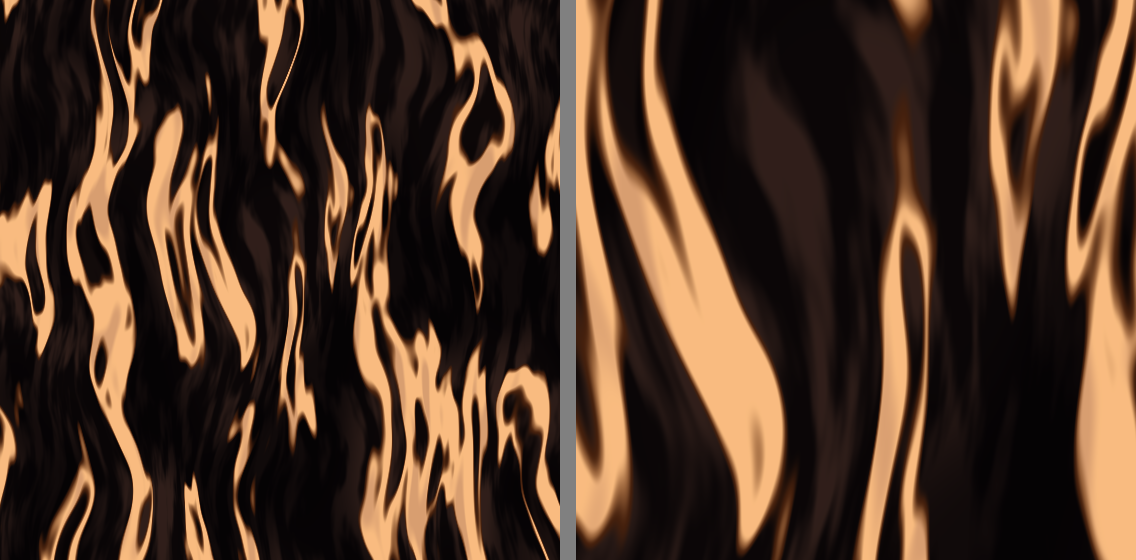
Left, the full canvas; right, a detail of the centre.
A Shadertoy shader for this texture:

```glsl
// Glowing upright flame flecks with dark hollows over black, brown-streaked bark.

const vec2  FLECK_FREQ  = vec2(12.5, 2.7);  // noise cells across the canvas
const vec2  HOLLOW_FREQ = vec2(27.0, 5.6);
const vec2  STREAK_FREQ = vec2(38.0, 7.0);
const vec2  REGION_FREQ = vec2(6.0, 3.0);
const float FLECK_LEVEL  = 0.56;            // levels in standard deviations
const float FLECK_EDGE   = 0.32;
const float HOLLOW_LEVEL = 1.72;
const float HOLLOW_EDGE  = 0.36;
const float SWAY = 0.014;                   // sideways bending of the flecks

const vec3 BLACK = vec3(0.020, 0.010, 0.016);
const vec3 BARK  = vec3(0.165, 0.105, 0.090);
const vec3 UMBER = vec3(0.270, 0.125, 0.050);
const vec3 TAN   = vec3(0.580, 0.370, 0.215);
const vec3 ROSE  = vec3(0.760, 0.540, 0.400);
const vec3 AMBER = vec3(0.975, 0.735, 0.500);

float hash(vec2 p) {
    vec3 q = fract(p.xyx * 0.1031);
    q += dot(q, q.yzx + 33.33);
    return fract((q.x + q.y) * q.z);
}

float cornerSlope(vec2 cell, vec2 offset) {
    float angle = 6.2832 * hash(cell + 57.0);
    return dot(vec2(cos(angle), sin(angle)), offset);
}

// Gradient noise scaled to a standard deviation of about one.
float noise(vec2 p) {
    vec2 i = floor(p), f = fract(p);
    vec2 u = f * f * f * (f * (f * 6.0 - 15.0) + 10.0);
    vec2 e = vec2(1.0, 0.0);
    float low  = mix(cornerSlope(i, f), cornerSlope(i + e.xy, f - e.xy), u.x);
    float high = mix(cornerSlope(i + e.yx, f - e.yx), cornerSlope(i + e.xx, f - e.xx), u.x);
    return 4.6 * mix(low, high, u.y);
}

// Three octaves, again with a standard deviation of about one.
float layeredNoise(vec2 p) {
    float sum = 0.0, weight = 1.0, power = 0.0;
    for (int k = 0; k < 3; k++) {
        sum += weight * noise(p);
        power += weight * weight;
        weight *= 0.45;
        p = p * 2.13 + vec2(17.3, 41.7);
    }
    return sum / sqrt(power);
}

float softStep(float level, float halfWidth, float value) {
    return smoothstep(level - halfWidth, level + halfWidth, value);
}

void mainImage(out vec4 fragColor, in vec2 fragCoord) {
    vec2 uv = fragCoord / iResolution.xy;
    uv.x += SWAY * noise(uv * vec2(5.0, 4.0) + 90.0);
    uv.y += 2.0 * SWAY * noise(uv * vec2(11.0, 2.0) + 130.0);

    // Flecks, hollowed out where the field peaks
    float field  = layeredNoise(uv * FLECK_FREQ + 11.0);
    float detail = noise(uv * HOLLOW_FREQ + 210.0);
    float fleck  = softStep(FLECK_LEVEL, FLECK_EDGE, field);
    float hollow = softStep(HOLLOW_LEVEL, HOLLOW_EDGE, field + 0.5 * detail);
    float glow   = fleck * (1.0 - 0.95 * hollow);

    // Bark: fine streaks gathered into loose regions
    float region  = softStep(0.0, 1.1, noise(uv * REGION_FREQ + 310.0));
    float streaks = softStep(0.3, 1.1, layeredNoise(uv * STREAK_FREQ + 410.0));
    vec3 color = mix(BLACK, BARK, streaks * (0.3 + 0.7 * region) + 0.15 * region);

    // Glow ramp from scorched rim to amber core
    float blush = 0.6 * softStep(0.9, 0.6, noise(uv * STREAK_FREQ + 510.0));
    vec3 core = mix(AMBER, ROSE, blush);
    color = mix(color, UMBER, smoothstep(0.02, 0.30, glow));
    color = mix(color, TAN, smoothstep(0.25, 0.60, glow));
    color = mix(color, core, smoothstep(0.50, 0.92, glow));

    fragColor = vec4(color, 1.0);
}
```
